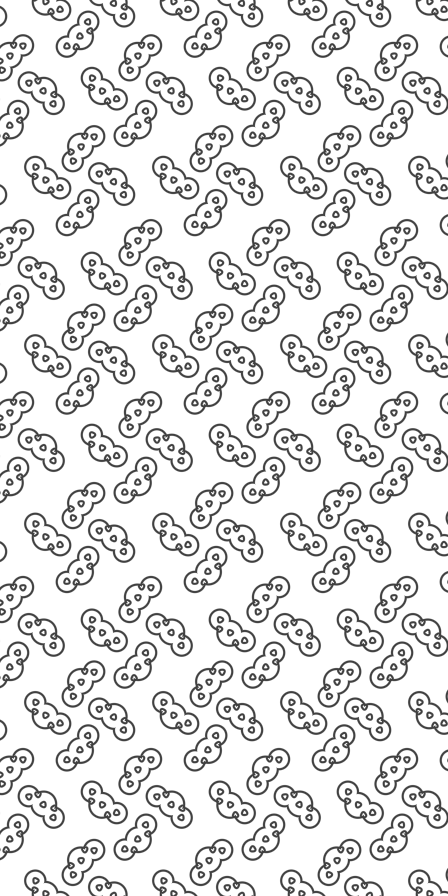
Give the GLSL for this pattern, as a Shadertoy shader.

```glsl
const vec2 TILE = vec2(1.0, 1.394);

// Position in the tile, number of quarter turns
const vec3 MOTIFS[8] = vec3[8](
    vec3(0.615, 1.149, 2.0), vec3(0.087, 0.955, 0.0),
    vec3(0.330, 0.680, 3.0), vec3(0.807, 0.697, 1.0),
    vec3(0.067, 0.427, 2.0), vec3(0.643, 0.270, 0.0),
    vec3(0.365, 0.027, 1.0), vec3(0.880, -0.005, 3.0));

float circle(vec2 p, vec2 center, float radius) {
    return length(p - center) - radius;
}

// Small ring with a slightly three-cornered rim
float eye(vec2 p, vec2 center) {
    vec2 d = p - center;
    float angle = atan(d.y, d.x + 1e-5);
    return abs(length(d) - 0.020 - 0.002 * cos(3.0 * angle + 0.8));
}

// Distance to the outline of a bent, three-lobed bean with five eyes
float bean(vec2 p) {
    vec2 m = vec2(abs(p.x), p.y);
    float body = circle(m, vec2(0.0, 0.018), 0.097);
    float lobe = circle(m, vec2(0.128, -0.012), 0.079);
    float rim = abs(min(body, lobe));
    float eyes = min(eye(p, vec2(0.0, 0.012)), eye(m, vec2(0.125, -0.014)));
    float curls = eye(m, vec2(0.083, 0.046));
    return min(rim, min(eyes, curls));
}

void mainImage(out vec4 fragColor, in vec2 fragCoord) {
    float pixel = 3.5 / iResolution.x;
    vec2 p = fragCoord * pixel;
    float dist = 1.0;

    for (int i = 0; i < 8; i++) {
        vec2 q = p - MOTIFS[i].xy;
        vec2 cell = round(q / TILE);
        q -= cell * TILE;

        // The middle four slide up and down in alternate rows
        if (i > 0 && i < 5) q.y -= 0.025 * (1.0 - 2.0 * mod(cell.y, 2.0));

        float a = 0.86 + 1.5708 * MOTIFS[i].z;
        q = q * mat2(cos(a), sin(a), -sin(a), cos(a));
        dist = min(dist, bean(q));
    }

    // Dark line on white paper
    float ink = 1.0 - smoothstep(-0.75 * pixel, 0.75 * pixel, dist - 0.0085);
    fragColor = vec4(mix(vec3(1.0), vec3(0.25), ink), 1.0);
}
```
